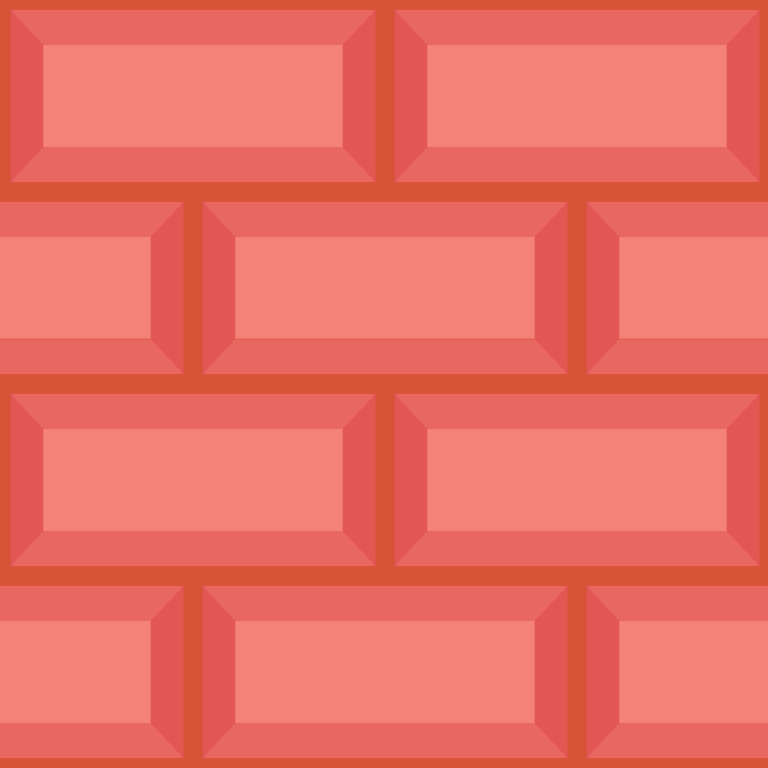
Reproduce this pattern procedurally as a WebGL 2 fragment shader.

```glsl
#version 300 es
precision highp float;

#define COLUMNS 2.0
#define ROWS 4.0
#define SHIFT_X 0.0013
#define BRICK_HALF vec2(0.2375, 0.1120)
#define BEVEL vec2(0.0426, 0.0456)
#define CREASE_ROW 2.0
#define CREASE_WIDTH 0.0016
#define FACE_COLOR vec3(0.961, 0.510, 0.463)
#define LEDGE_COLOR vec3(0.910, 0.404, 0.376)
#define SIDE_COLOR vec3(0.886, 0.337, 0.329)
#define GROUT_COLOR vec3(0.851, 0.325, 0.220)

uniform vec2 u_resolution;
out vec4 fragColor;

// Antialiased coverage of the region where dist is positive
float coverage(float dist, float pixel) {
    return clamp(dist / pixel + 0.5, 0.0, 1.0);
}

// Coverage of an axis-aligned box from its per-axis inset
float boxCoverage(vec2 inset, vec2 pixel) {
    return coverage(inset.x, pixel.x) * coverage(inset.y, pixel.y);
}

void main() {
    vec2 pixel = 1.0 / u_resolution;
    vec2 uv = gl_FragCoord.xy * pixel;

    // Running bond: alternate rows move by half a brick
    vec2 cell = vec2(uv.x - SHIFT_X, uv.y) * vec2(COLUMNS, ROWS);
    float row = floor(cell.y);
    cell.x += 0.5 - 0.5 * mod(row, 2.0);
    vec2 local = (fract(cell) - 0.5) / vec2(COLUMNS, ROWS);

    // Distance inward from the brick outline, then from the raised face
    vec2 inset = BRICK_HALF - abs(local);
    vec2 faceInset = inset - BEVEL;

    // Mitred bevel: the nearer edge, in bevel widths, picks the tone
    vec2 depth = inset / BEVEL;
    float ledge = coverage(depth.x - depth.y, length(pixel / BEVEL));
    vec3 brick = mix(SIDE_COLOR, LEDGE_COLOR, ledge);
    brick = mix(brick, FACE_COLOR, boxCoverage(faceInset, pixel));

    // Faint crease under the faces of one row
    float creaseY = BEVEL.y - BRICK_HALF.y;
    float creaseDist = 0.5 * CREASE_WIDTH - abs(local.y - creaseY);
    float crease = coverage(creaseDist, pixel.y) * coverage(faceInset.x, pixel.x);
    crease *= 1.0 - step(0.5, abs(row - CREASE_ROW));
    brick = mix(brick, GROUT_COLOR, 0.5 * crease);

    vec3 color = mix(GROUT_COLOR, brick, boxCoverage(inset, pixel));
    fragColor = vec4(color, 1.0);
}
```
